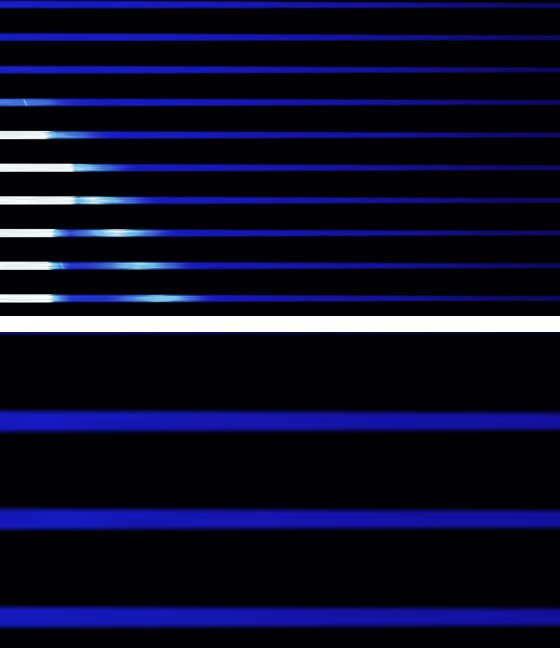
Top: the whole. Bottom: its middle third, enlarged.
Write a WebGL 1 fragment shader that draws this pattern.

```glsl
precision highp float;
// Ten soft blue light slats on black, dimming to the right, with white-hot left ends.

uniform vec2 u_resolution;

const float FIRST_SLAT = 0.0556;  // height of the lowest slat
const float PITCH = 0.1034;       // spacing between slats

float hash(vec2 p) {
  vec3 q = fract(vec3(p.xyx) * 0.1031);
  q += dot(q, q.yzx + 33.33);
  return fract((q.x + q.y) * q.z);
}

float valueNoise(vec2 p) {
  vec2 cell = floor(p);
  vec2 f = fract(p);
  f = f * f * (3.0 - 2.0 * f);
  float low = mix(hash(cell), hash(cell + vec2(1.0, 0.0)), f.x);
  float high = mix(hash(cell + vec2(0.0, 1.0)), hash(cell + vec2(1.0, 1.0)), f.x);
  return mix(low, high, f.y);
}

float bump(float x, float width) {
  return exp(-x * x / (width * width));
}

// Overexposed left end, present on the lower slats only
float hotEnd(float x, float row) {
  float edge = 0.07 + 0.055 * bump(row - 3.5, 1.0);
  float strength = 1.15 * (1.0 - smoothstep(4.3, 6.8, row));
  return strength * (1.0 - smoothstep(edge - 0.01, edge + 0.06, x));
}

// Reflection that slides left from slat to slat
float slidingGlow(float x, float row) {
  float offset = x - (0.285 - 0.038 * row);
  float strength = (0.62 + 0.15 * bump(row - 2.5, 1.3)) * (1.0 - smoothstep(3.8, 7.2, row));
  float width = offset < 0.0 ? 0.055 : 0.062;
  return strength * bump(offset, width);
}

// Faint wash trailing to the right of the bright end
float wash(float x, float row) {
  float reach = 0.34 - 0.018 * row;
  return 0.19 * (1.0 - smoothstep(0.05, reach + 0.17, x)) * (1.0 - 0.07 * row);
}

// Thin leaning scratch across one slat
float scratch(float x, float offsetY, float row, float slat, float centre) {
  float onSlat = 1.0 - step(0.5, abs(row - slat));
  return onSlat * bump(x - centre + 0.25 * offsetY, 0.0022);
}

vec3 slatColor(float heat, float x) {
  vec3 blue = mix(vec3(0.085, 0.10, 0.75), vec3(0.075, 0.07, 0.63), smoothstep(0.25, 0.7, x));
  blue = mix(blue, vec3(0.055, 0.035, 0.40), smoothstep(0.6, 1.0, x));
  vec3 color = mix(blue, vec3(0.25, 0.43, 0.85), smoothstep(0.05, 0.38, heat));
  color = mix(color, vec3(0.45, 0.75, 0.92), smoothstep(0.35, 0.68, heat));
  return mix(color, vec3(0.93, 0.96, 0.97), smoothstep(0.68, 1.0, heat));
}

void main() {
  vec2 uv = gl_FragCoord.xy / u_resolution;

  // Nearest slat, with a slight tilt growing toward the top
  float position = (uv.y - FIRST_SLAT) / PITCH;
  float row = floor(position + 0.5);
  float tilt = 0.0035 * uv.x * smoothstep(6.0, 9.0, row);
  float offsetY = (position - row) * PITCH + tilt;

  // Streaky brightness along each slat
  float streak = valueNoise(vec2(uv.x * 26.0 + row * 7.3, offsetY * 330.0 + row * 19.0)) - 0.5;
  float fine = valueNoise(vec2(uv.x * 90.0, row * 11.0 + offsetY * 160.0)) - 0.5;

  float heat = max(hotEnd(uv.x, row), slidingGlow(uv.x, row)) + wash(uv.x, row);
  heat *= 1.0 + 0.22 * streak + 0.1 * fine;
  heat += 0.28 * scratch(uv.x, offsetY, row, 5.0, 0.044);
  heat += 0.16 * scratch(uv.x, offsetY, row, 5.0, 0.059);
  heat += 0.22 * scratch(uv.x, offsetY, row, 6.0, 0.045);
  heat += 0.18 * scratch(uv.x, offsetY, row, 1.0, 0.111);

  // Slats narrow to the right; bright parts have crisper edges
  float whiteness = smoothstep(0.6, 1.0, heat);
  float halfWidth = mix(0.0118, 0.0078, smoothstep(0.0, 1.0, uv.x)) + 0.0012 * whiteness;
  float softness = max(mix(0.0045, 0.0020, whiteness), 0.75 / u_resolution.y);
  float body = 1.0 - smoothstep(halfWidth - softness, halfWidth + softness, abs(offsetY));

  // Cooler rims around the glow
  float rim = smoothstep(0.45, 1.1, abs(offsetY) / halfWidth);
  heat *= 1.0 - 0.4 * rim * (1.0 - whiteness);

  vec3 color = slatColor(heat, uv.x) * (1.0 + 0.1 * streak);
  gl_FragColor = vec4(mix(vec3(0.0, 0.0, 0.006), color, body), 1.0);
}
```
